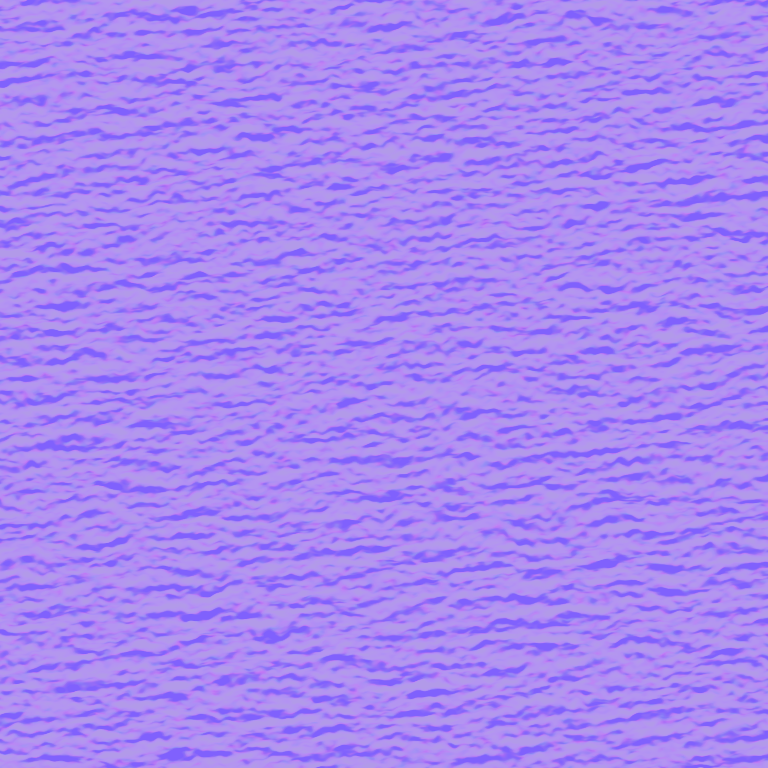
Give the GLSL for this texture map, as a WebGL 1 fragment shader.

```glsl
precision highp float;

uniform vec2 u_resolution;

// Ripple layout, in units of the canvas
const vec2 RIPPLE_FREQ = vec2(14.0, 60.0);
const vec2 OCTAVE_STEP = vec2(2.2, 1.8);
const float OCTAVE_GAIN = 0.74;
const float TILT = 0.085;
const vec2 WARP_FREQ = vec2(11.0, 17.0);
const float WARP_AMOUNT = 0.007;
const vec2 JAG_FREQ = vec2(75.0, 90.0);
const float JAG_AMOUNT = 0.0035;
const float SLOPE_SPAN = 0.0072;
const float SLOPE_SCALE = 0.72;
const vec2 FLECK_FREQ = vec2(65.0, 170.0);
const float FLECK_STRENGTH = 0.14;
const float NOISE_DEVIATION = 0.2;

// Colours from the flat crests down to the steep streaks
const vec3 PALE = vec3(0.698, 0.605, 0.915);
const vec3 LAVENDER = vec3(0.703, 0.582, 0.946);
const vec3 LILAC = vec3(0.692, 0.552, 0.958);
const vec3 MAUVE = vec3(0.655, 0.502, 0.962);
const vec3 VIOLET = vec3(0.580, 0.440, 0.966);
const vec3 DEEP = vec3(0.500, 0.380, 0.992);

vec2 gradientAt(vec2 cell) {
  vec3 q = fract(cell.xyx * vec3(0.1031, 0.1030, 0.0973));
  q += dot(q, q.yzx + 33.33);
  float angle = 6.2832 * fract((q.x + q.y) * q.z);
  return vec2(cos(angle), sin(angle));
}

float gradientNoise(vec2 p) {
  vec2 cell = floor(p);
  vec2 f = p - cell;
  vec2 w = f * f * f * (f * (f * 6.0 - 15.0) + 10.0);
  vec2 e = vec2(1.0, 0.0);
  float a = dot(gradientAt(cell), f);
  float b = dot(gradientAt(cell + e.xy), f - e.xy);
  float c = dot(gradientAt(cell + e.yx), f - e.yx);
  float d = dot(gradientAt(cell + e.xx), f - e.xx);
  return mix(mix(a, b, w.x), mix(c, d, w.x), w.y);
}

// Stretched fractal height, scaled to a deviation of about one
float rippleHeight(vec2 p) {
  vec2 freq = RIPPLE_FREQ;
  float amp = 1.0;
  float sum = 0.0;
  float variance = 0.0;
  for (int i = 0; i < 3; i++) {
    sum += amp * gradientNoise(p * freq + 37.3 * float(i + 1));
    variance += amp * amp;
    freq *= OCTAVE_STEP;
    amp *= OCTAVE_GAIN;
  }
  return sum / (NOISE_DEVIATION * sqrt(variance));
}

float ramp(float from, float to, float x) {
  return clamp((x - from) / (to - from), 0.0, 1.0);
}

vec3 rippleColour(float steepness) {
  vec3 colour = mix(PALE, LAVENDER, ramp(-1.8, -0.85, steepness));
  colour = mix(colour, LILAC, ramp(-0.7, -0.05, steepness));
  colour = mix(colour, MAUVE, ramp(0.1, 0.55, steepness));
  colour = mix(colour, VIOLET, ramp(0.6, 0.95, steepness));
  return mix(colour, DEEP, ramp(0.95, 1.6, steepness));
}

void main() {
  vec2 p = gl_FragCoord.xy / u_resolution;

  // Tilt the ripples, let them wander and roughen their edges
  p.y -= TILT * p.x;
  p.y += WARP_AMOUNT * gradientNoise(p * WARP_FREQ + 5.7);
  p.y += JAG_AMOUNT * gradientNoise(p * JAG_FREQ + 53.1);

  // Vertical slope of the height gives thin, evenly spread streaks
  vec2 span = vec2(0.0, 0.5 * SLOPE_SPAN);
  float steepness = SLOPE_SCALE * (rippleHeight(p + span) - rippleHeight(p - span));
  vec3 colour = rippleColour(steepness);

  // Pink flecks along the streak edges
  float edge = ramp(-0.6, 0.4, steepness) * (1.0 - ramp(0.8, 1.4, steepness));
  float fleck = gradientNoise(p * FLECK_FREQ + 81.4);
  colour += FLECK_STRENGTH * edge * fleck * vec3(1.0, -0.5, 0.0);

  gl_FragColor = vec4(clamp(colour, 0.0, 1.0), 1.0);
}
```
